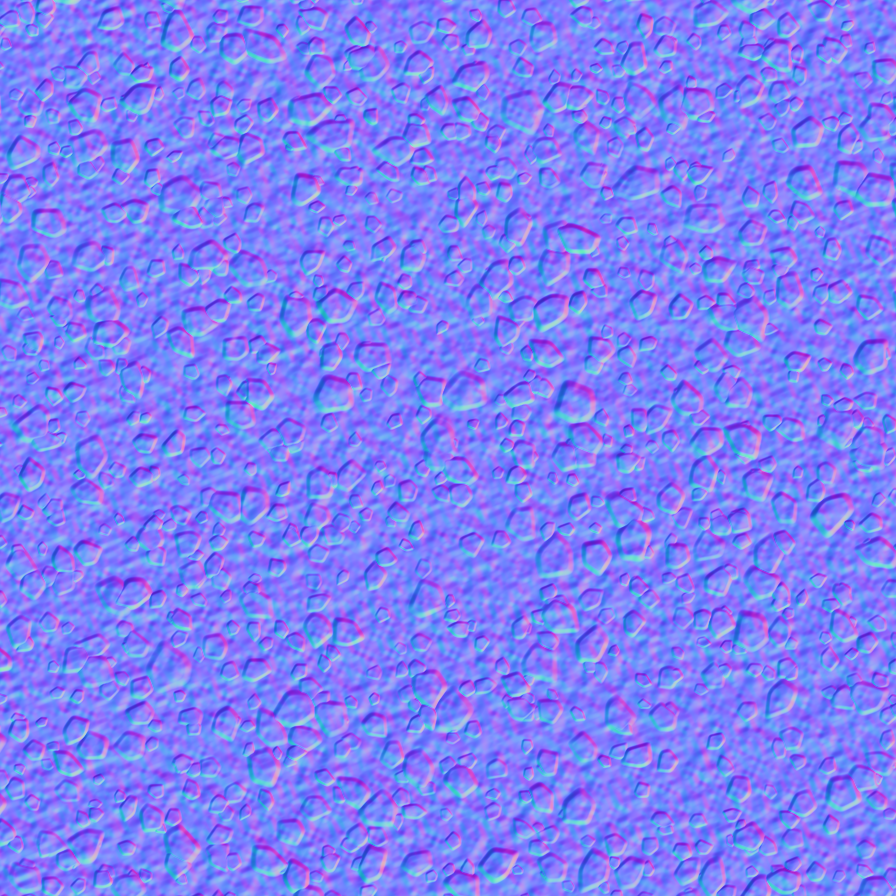
Reproduce this texture map procedurally as a Shadertoy shader.

```glsl
// Tangent-space normal map of pebbles strewn over gritty ground.
// Two jittered grids of rounded polygons and two octaves of value noise form
// a height field; its slope is encoded as colour, with green pointing down.

float hash(vec2 p) {
    return fract(sin(dot(p, vec2(127.1, 311.7))) * 43758.5453);
}

float valueNoise(vec2 p) {
    vec2 i = floor(p), f = fract(p);
    f = f * f * (3.0 - 2.0 * f);
    return mix(mix(hash(i), hash(i + vec2(1, 0)), f.x),
               mix(hash(i + vec2(0, 1)), hash(i + vec2(1, 1)), f.x), f.y);
}

mat2 rotate(float a) {
    float c = cos(a), s = sin(a);
    return mat2(c, s, -s, c);
}

// Outline value of a rounded, irregular pentagon: 1 on its edge
float pebbleOutline(vec2 p, vec2 id) {
    p = rotate(6.2832 * hash(id + 3.7)) * p;
    p.y *= 1.0 + 0.4 * hash(id + 8.1);
    float sum = 0.0;
    for (int i = 0; i < 5; i++) {
        float k = float(i);
        float angle = 1.2566 * k + 0.6 * (hash(id + 11.3 * k + 1.9) - 0.5);
        float reach = 0.82 + 0.32 * hash(id + 7.9 * k + 5.3);
        float side = max(dot(p, vec2(cos(angle), sin(angle))) / reach, 0.0);
        sum += pow(side, 7.0);
    }
    return pow(sum, 1.0 / 7.0);
}

// Highest pebble at p, one candidate per grid cell
float pebbleLayer(vec2 p, float cells, float share, vec2 radii, float seed) {
    vec2 home = floor(p * cells);
    float height = 0.0;
    for (int y = -1; y <= 1; y++)
    for (int x = -1; x <= 1; x++) {
        vec2 cell = home + vec2(x, y);
        vec2 id = cell + seed;
        if (hash(id) > share) continue;
        vec2 jitter = vec2(hash(id + 17.3), hash(id + 29.6)) - 0.5;
        vec2 center = (cell + 0.5 + 0.8 * jitter) / cells;
        float size = hash(id + 41.2);
        float radius = mix(radii.x, radii.y, size * sqrt(size));
        vec2 q = (p - center) / radius;
        if (dot(q, q) > 3.2) continue;
        float d = pebbleOutline(q, id);
        // Steep rim below a gently domed top
        float rim = smoothstep(0.0, 0.32, 1.0 - d);
        float dome = max(1.0 - d * d, 0.0);
        float relief = 0.65 + 0.45 * hash(id + 53.8);
        height = max(height, radius * relief * (0.18 * rim + 0.09 * dome));
    }
    return height;
}

float surfaceHeight(vec2 p) {
    float large = pebbleLayer(p, 22.0, 0.82, vec2(0.012, 0.024), 0.0);
    float small = pebbleLayer(p + 0.013, 36.0, 0.5, vec2(0.007, 0.012), 91.0);
    float grit = 0.0042 * valueNoise(rotate(0.5) * p * 80.0 + 60.0)
               + 0.0021 * valueNoise(rotate(1.2) * p * 160.0 + 200.0);
    return max(large, small) + grit;
}

void mainImage(out vec4 fragColor, in vec2 fragCoord) {
    vec2 uv = fragCoord / iResolution.y;

    // Central differences, wide enough to soften the rims
    vec2 e = vec2(0.0011, 0.0);
    vec2 slope = vec2(surfaceHeight(uv + e.xy) - surfaceHeight(uv - e.xy),
                      surfaceHeight(uv + e.yx) - surfaceHeight(uv - e.yx))
               / (2.0 * e.x);

    vec3 normal = normalize(vec3(-slope.x, slope.y, 1.0));
    fragColor = vec4(0.5 + 0.5 * normal, 1.0);
}
```
